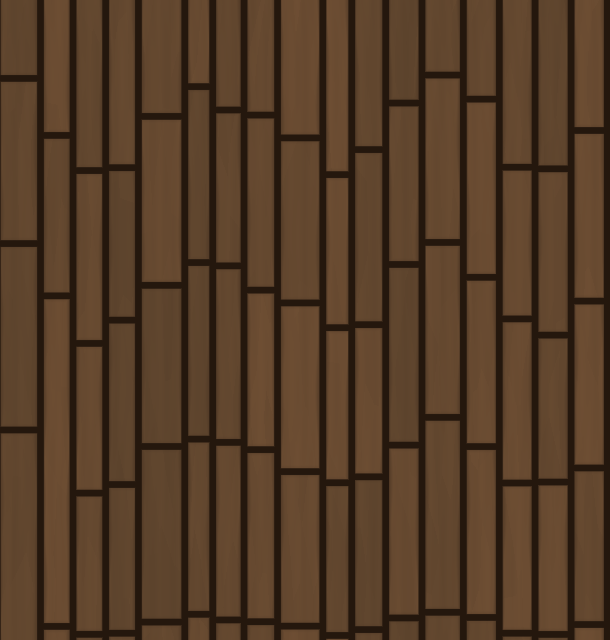
A Shadertoy shader for this texture:

```glsl
const float COLUMNS = 17.0;
const int JOINTS = 4;              // butt joints per column
const float SEAM_HALF = 0.0053;    // half gap width, in canvas heights
const float FIRST_JOINT = 0.198;   // mean depth of the top joint
const float JOINT_STEP = 0.259;
const float STAGGER = 0.065;       // how far columns slide against each other
const float RIM_WIDTH = 0.0065;
const float RIM_STRENGTH = 0.55;
const float STREAK = 0.012;
const float PATCH = 0.035;
const vec3 GAP_COLOR = vec3(0.140, 0.090, 0.052);
const vec3 RIM_COLOR = vec3(0.290, 0.205, 0.135);
const vec3 DARK_WOOD = vec3(0.368, 0.268, 0.177);
const vec3 LIGHT_WOOD = vec3(0.416, 0.296, 0.194);
const float TAU = 6.2831853;

float hash(vec2 p) {
    vec3 q = fract(p.xyx * vec3(0.1031, 0.1030, 0.0973));
    q += dot(q, q.yzx + 33.33);
    return fract((q.x + q.y) * q.z);
}

// Tone of the nearest scattered cell: flat, brush-like patches
float cellTone(vec2 p) {
    vec2 base = floor(p);
    float nearest = 9.0, tone = 0.0;
    for (int j = -1; j <= 1; j++)
    for (int i = -1; i <= 1; i++) {
        vec2 cell = base + vec2(i, j);
        vec2 seed = cell + vec2(hash(cell + 17.0), hash(cell + 59.0));
        float d = distance(p, seed);
        if (d < nearest) {
            nearest = d;
            tone = hash(cell + 91.0);
        }
    }
    return tone;
}

// Left edge of a column, in mean column widths; harmonics keep it tileable
float columnEdge(float i) {
    float a = TAU / COLUMNS;
    return i - 0.09 + 0.105 * cos(a * (i - 2.0)) + 0.100 * cos(4.0 * a * (i - 1.0))
             + 0.055 * cos(5.0 * a * (i - 2.0)) - 0.060 * cos(8.0 * a * (i - 6.0));
}

// Depth of a joint below the top; lower joints stagger less
float jointDepth(float column, float row) {
    float slide = cos(column - 2.5) + 0.36 * cos(1.57 * (column - 2.0));
    float jitter = 0.012 * sin(column * 2.3 + row * 4.1);
    return FIRST_JOINT + JOINT_STEP * row
         + STAGGER * slide * (1.0 - 0.085 * row * row) + jitter * (1.0 - 0.25 * row);
}

void mainImage(out vec4 fragColor, in vec2 fragCoord) {
    vec2 p = fragCoord / iResolution.y;
    float pixel = 1.0 / iResolution.y;
    float pitch = iResolution.x / iResolution.y / COLUMNS;
    float x = p.x / pitch;
    float depth = 1.0 - p.y;

    // Column lookup
    float index = floor(x);
    if (x < columnEdge(index)) index -= 1.0;
    else if (x >= columnEdge(index + 1.0)) index += 1.0;
    float left = (x - columnEdge(index)) * pitch;
    float right = (columnEdge(index + 1.0) - x) * pitch;
    float column = mod(index, COLUMNS);

    // Joints; the first two columns each have one long plank
    float joint = 1.0, plank = 0.0;
    for (int r = 0; r < JOINTS; r++) {
        float row = float(r);
        if (column < 1.5 && row == 3.0 - column) continue;
        float offset = depth - jointDepth(column, row);
        joint = min(joint, abs(offset));
        if (offset > 0.0) plank = row + 1.0;
    }
    plank = mod(plank, float(JOINTS));

    // Plank tone
    vec2 id = vec2(column, plank);
    float tone = 0.6 * hash(id + 3.0) + 0.4 * hash(vec2(column, 41.0));
    vec3 color = mix(DARK_WOOD, LIGHT_WOOD, smoothstep(0.05, 0.8, tone));

    // Grain streaks and painted patches
    vec2 grain = p + id * vec2(1.7, 2.3);
    float bend = 0.004 * sin(grain.y * 9.0) + 0.002 * sin(grain.y * 23.0);
    float streak = sin((grain.x + bend) * 190.0) + 0.6 * sin((grain.x - bend) * 410.0 + grain.y * 3.0);
    float patchTone = cellTone(vec2((grain.x + bend) * 55.0, grain.y * 6.0));
    color *= 1.0 + STREAK * streak + PATCH * (patchTone - 0.5);

    // Uneven worn rims along the long sides, faint shade at the ends
    vec2 side = vec2(left, right) - SEAM_HALF;
    vec2 wobble = 0.5 + 0.3 * sin(grain.y * vec2(17.0, 21.0) + id.yx * 2.0)
                      + 0.2 * sin(grain.y * vec2(47.0, 39.0) + id);
    vec2 rim = 1.0 - smoothstep(vec2(0.0), 0.0015 + RIM_WIDTH * wobble, side);
    float endShade = 0.35 * (1.0 - smoothstep(0.0, 0.006, joint - SEAM_HALF));
    color = mix(color, RIM_COLOR, RIM_STRENGTH * max(max(rim.x, rim.y), endShade));

    // Gaps between planks
    float gap = min(min(left, right), joint) - SEAM_HALF;
    color = mix(GAP_COLOR, color, smoothstep(-0.7 * pixel, 0.7 * pixel, gap));
    fragColor = vec4(color, 1.0);
}
```
